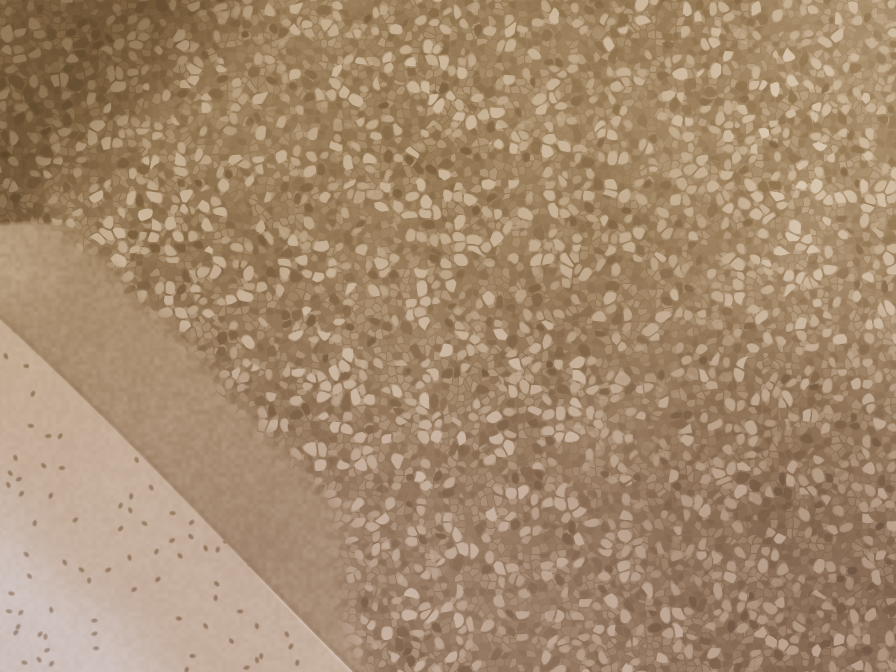
A Shadertoy shader for this texture:

```glsl
vec3 hash3(vec2 p) {
    vec3 q = fract(vec3(p.xyx) * vec3(0.1031, 0.1030, 0.0973));
    q += dot(q, q.yxz + 33.33);
    return fract((q.xxy + q.yzz) * q.zyx);
}

float noise(vec2 p) {
    vec2 i = floor(p), f = fract(p);
    f = f * f * (3.0 - 2.0 * f);
    return mix(mix(hash3(i).x, hash3(i + vec2(1, 0)).x, f.x),
               mix(hash3(i + vec2(0, 1)).x, hash3(i + 1.0).x, f.x), f.y);
}

float fbm(vec2 p) {
    return 0.55 * noise(p) + 0.3 * noise(p * 2.1 + 7.0) + 0.15 * noise(p * 4.3 + 19.0);
}

// Stretched Voronoi chips: distance to centre, gap to neighbour, two random values
vec4 chips(vec2 p) {
    vec2 cell = floor(p), id = cell;
    float nearest = 9.0, second = 9.0;
    for (int y = -1; y <= 1; y++)
    for (int x = -1; x <= 1; x++) {
        vec2 c = cell + vec2(x, y);
        vec3 h = hash3(c);
        vec2 d = c + 0.1 + 0.8 * h.xy - p;
        float a = 6.283 * h.z;
        d = mat2(cos(a), sin(a), -sin(a), cos(a)) * d * vec2(0.82, 1.22);
        float r = length(d);
        if (r < nearest) {
            second = nearest;
            nearest = r;
            id = c;
        } else second = min(second, r);
    }
    return vec4(nearest, second - nearest, hash3(id + 71.0).xy);
}

// Light and dark stones set in a finer aggregate
float terrazzo(vec2 p) {
    vec2 q = p + 0.004 * vec2(noise(p * 60.0), noise(p * 60.0 + 31.0));
    vec4 fine = chips(q * 88.0 + 40.0);
    vec4 stone = chips(q * 53.0);
    float tone = 0.43 + 0.5 * (fine.z - 0.5) * smoothstep(0.0, 0.3, fine.y);
    tone -= 0.12 * (1.0 - smoothstep(0.0, 0.25, fine.y));
    float radius = 0.34 + 0.28 * stone.w;
    float body = smoothstep(0.02, 0.24, stone.y)
               * (1.0 - smoothstep(radius - 0.14, radius + 0.1, stone.x));
    float light = smoothstep(0.54, 0.64, stone.z);
    float dark = 1.0 - smoothstep(0.09, 0.15, stone.z);
    tone = mix(tone, 0.76 + 0.24 * stone.w, body * light);
    return mix(tone, -0.02 + 0.2 * stone.w, 0.9 * body * dark);
}

// Brown to cream ramp
vec3 sandColour(float t) {
    vec3 c = vec3(0.46, 0.36, 0.26);
    c += vec3(0.35, 0.37, 0.39) * pow(vec3(max(t, 0.0)), vec3(1.0, 1.15, 1.35));
    return c + 0.3 * min(t, 0.0);
}

void mainImage(out vec4 fragColor, in vec2 fragCoord) {
    vec2 p = fragCoord / iResolution.y;
    float px = 1.5 / iResolution.y;
    float diagonal = p.x + p.y;
    float grit = noise(p * 150.0) - 0.5;
    float clouds = fbm(p * 5.0) - 0.5;

    // Stony floor with uneven light
    float contrast = 0.88 + 0.5 * clouds - 0.15 * smoothstep(0.9, 1.35, p.x) * p.y;
    float floorTone = 0.51 + (terrazzo(p) - 0.5) * contrast;
    floorTone += 0.25 * (fbm(p * 3.5 + 12.0) - 0.5);
    floorTone += 0.16 * smoothstep(0.8, 1.3, p.x) * smoothstep(0.2, 0.7, p.y);
    floorTone -= 0.14 * smoothstep(1.2, 1.65, p.x + 0.7 * (1.0 - p.y)) * (1.0 - p.y);

    // Shadow in the upper left corner
    float shade = smoothstep(0.02, 0.32, p.y - 0.5 - p.x + 0.15 * clouds);
    shade = max(shade, smoothstep(0.12, 0.0, p.x) * smoothstep(0.66, 0.68, p.y));
    floorTone = mix(floorTone, 0.14 + 0.6 * (floorTone - 0.5), 0.8 * shade);

    // Smooth worn band between floor and slab
    float limit = min(0.76, 0.52 + p.y) + 0.07 * clouds + 0.02 * grit;
    float band = 1.0 - smoothstep(limit - 0.04, limit + 0.03, diagonal);
    band *= 1.0 - smoothstep(0.662, 0.672, p.y + 0.015 * clouds);
    float bandTone = 0.57 + 0.14 * grit + 0.16 * clouds;
    bandTone += 0.2 * smoothstep(0.14, 0.0, p.x) * smoothstep(0.5, 0.6, p.y);
    float tone = mix(floorTone, bandTone, 0.93 * band);

    // Pale slab with scattered dark specks
    float edge = 0.525 - diagonal + 0.025 * sin(6.0 * p.x) * (0.52 - p.x);
    float slab = smoothstep(-px, px, edge);
    float glow = smoothstep(0.36, 0.14, diagonal + 0.15 * clouds);
    float slabTone = 0.87 + 0.15 * glow + 0.07 * grit + 0.1 * clouds;
    vec4 speck = chips(p * 48.0 + 90.0);
    slabTone -= 0.5 * step(0.76, speck.z) * (1.0 - smoothstep(0.08, 0.27, speck.x));
    float rim = exp(-pow(edge / 0.004, 2.0));
    slabTone += 0.2 * rim * smoothstep(0.2, 0.08, p.y);
    tone = mix(tone, slabTone, slab);
    tone -= 0.12 * exp(-abs(edge + 0.006) * 180.0) * (1.0 - slab);

    // Warm light above, cooler below
    vec3 colour = sandColour(tone);
    colour -= vec3(0.05, 0.045, 0.035) * shade;
    colour.b += mix(0.025, -0.025, smoothstep(0.1, 0.8, p.y));
    colour += vec3(-0.01, 0.015, 0.05) * glow * slab;
    fragColor = vec4(clamp(colour, 0.0, 1.0), 1.0);
}
```
